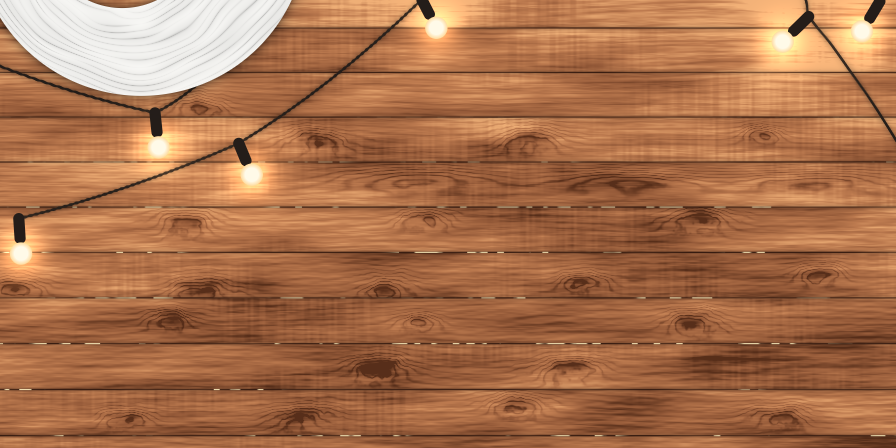
Write a Shadertoy shader that draws this texture.

```glsl
// Stained plank wall with a white cable coil and a string of warm glowing bulbs.

// Lengths are canvas heights; y runs down from the top edge.
const vec3 WOOD_DARK = vec3(.34, .18, .10);
const vec3 WOOD_MID = vec3(.58, .35, .22);
const vec3 WOOD_LIGHT = vec3(.74, .48, .31);
const vec3 WOOD_PALE = vec3(.93, .68, .46);
const vec3 GLOW = vec3(1., .7, .4);
const vec3 RUBBER = vec3(.14, .115, .10);
const float FIRST_SEAM = .0625;
const float PLANK = .099;
const float PLANK_GROWTH = .000234;
const float RINGS = 75.;
const float BULB_RADIUS = .025;
const float SOCKET_RADIUS = .0125;
const float WIRE_RADIUS = .0027;
const vec3 COIL_OUTER = vec3(.315, -.157, .371); // centre, radius
const vec3 COIL_INNER = vec3(.273, -.159, .177);

const vec2 KNOTS[24] = vec2[24](
  vec2(.86, .641), vec2(.455, .645), vec2(1.302, .625), vec2(.03, .636),
  vec2(1.825, .61), vec2(.415, .49), vec2(.95, .487), vec2(1.557, .484),
  vec2(.385, .71), vec2(.925, .718), vec2(1.542, .716), vec2(.846, .82),
  vec2(1.263, .82), vec2(.287, .93), vec2(.665, .93), vec2(1.146, .90),
  vec2(1.74, .925), vec2(.703, .31), vec2(1.185, .307), vec2(1.69, .30),
  vec2(.45, .235), vec2(.92, .398), vec2(1.41, .402), vec2(1.82, .404));

// Bulb centre, then far end of its socket
const vec4 LAMPS[6] = vec4[6](
  vec4(.974, .062, .942, 0.), vec4(1.747, .093, 1.805, .037),
  vec4(1.924, .07, 1.964, .003), vec4(.354, .329, .346, .252),
  vec4(.562, .39, .533, .32), vec4(.047, .566, .042, .488));

float hash(vec2 p) { return fract(sin(dot(p, vec2(127.1, 311.7))) * 43758.5453); }

float noise(vec2 p) {
  vec2 i = floor(p), f = fract(p);
  f = f * f * (3. - 2. * f);
  return mix(mix(hash(i), hash(i + vec2(1, 0)), f.x),
    mix(hash(i + vec2(0, 1)), hash(i + 1.), f.x), f.y);
}

float fbm(vec2 p) {
  float sum = 0., amp = .53;
  for (int i = 0; i < 4; i++) { sum += amp * noise(p); p = p * 2.03 + 7.3; amp *= .5; }
  return sum;
}

float cover(float d) { return clamp(.5 - d * iResolution.y, 0., 1.); }

float plankRow(float y) {
  float disc = PLANK * PLANK + 4. * PLANK_GROWTH * (y - FIRST_SEAM);
  return (sqrt(disc) - PLANK) / (2. * PLANK_GROWTH);
}

float segment(vec2 p, vec2 a, vec2 b) {
  vec2 ab = b - a;
  return length(p - a - ab * clamp(dot(p - a, ab) / dot(ab, ab), 0., 1.));
}

// Sagging twisted wire between two points
float wire(vec2 p, vec2 a, vec2 b, float sag) {
  float d = 1.;
  vec2 last = a;
  for (int i = 1; i <= 8; i++) {
    float t = float(i) / 8.;
    vec2 next = mix(a, b, t) + vec2(0., 4. * sag * t * (1. - t));
    d = min(d, segment(p, last, next));
    last = next;
  }
  return d - WIRE_RADIUS - .0006 * sin(420. * (p.x - p.y * .6));
}

vec3 wood(vec2 p, float warmth) {
  float row = plankRow(p.y), plank = floor(row), seed = hash(vec2(plank, 3.));
  vec2 q = p + vec2(seed * 37., plank * 5.);
  // Knots bend the rings of their own plank
  float lift = 0., core = 0., broad = plank == 3. ? 1. : 0.;
  vec2 wobble = vec2(fbm(q * 22.), fbm(q * 22. + 9.)) - .5;
  for (int i = 0; i < 24; i++) {
    vec2 k = KNOTS[i];
    if (floor(plankRow(k.y)) != plank) continue;
    float age = hash(k);
    vec2 size = mix(vec2(.06, .027) * (.75 + .5 * age), vec2(.17, .028), broad);
    vec2 d = (p - k) / size + wobble * (.9 - .6 * broad);
    lift += exp(-dot(d, d));
    core += exp(-dot(d, d) * 5.) * (.5 + .5 * age) * (1. - .9 * broad);
  }
  // Rings, stains, streaks, fibres and saw marks
  float phase = p.y * RINGS + lift * 4. + 3.5 * fbm(q * vec2(1.8, 9.));
  float ring = pow(.5 + .5 * sin(6.2832 * phase), 3.) - .31;
  float stain = fbm(q * vec2(3.5, 11.)) - .5;
  float streak = fbm(q * vec2(5., 65.)) - .5;
  float fibre = noise(q * vec2(16., 250.)) + noise(q * vec2(45., 420.)) - 1.;
  float saw = (noise(q * vec2(150., 9.)) - .5) * smoothstep(.4, .75, noise(q * vec2(5., 8.)));
  float tone = .55 + stain + .5 * streak + .13 * (fibre + saw + seed - .5);
  tone += .4 * warmth - .08 * p.y - ring * (.13 + .22 * min(lift, 1.));
  tone = clamp(tone - .6 * core - .06 * lift, 0., 1.) * 3.;
  vec3 col = mix(WOOD_DARK, WOOD_MID, min(tone, 1.));
  col = mix(col, WOOD_LIGHT, clamp(tone - 1., 0., 1.));
  col = mix(col, WOOD_PALE, clamp(tone - 2., 0., 1.));
  // Uneven dark gaps with scattered flecks of daylight
  float line = floor(row + .5), gap = abs(row - line) * PLANK;
  float depth = .45 + .5 * noise(vec2(p.x * 9., line * 7.));
  col *= 1. - .25 * exp(-gap / .004);
  col = mix(col, vec3(.2, .1, .06), depth * cover(gap - .0014));
  float fleck = smoothstep(.55, .75, noise(vec2(p.x * 60., line * 9.)))
    * smoothstep(.4, .6, noise(vec2(p.x * 6., line * 4.))) * smoothstep(.2, .55, p.y);
  return mix(col, vec3(.93, .86, .68), fleck * cover(gap - .0012));
}

void mainImage(out vec4 fragColor, in vec2 fragCoord) {
  vec2 p = vec2(fragCoord.x, iResolution.y - fragCoord.y) / iResolution.y;
  float warmth = 0., halo = 0., bulb = 1., socket = 1.;
  for (int i = 0; i < 6; i++) {
    vec2 c = LAMPS[i].xy, end = LAMPS[i].zw;
    float r = length(p - c);
    warmth += exp(-r / .13);
    halo += exp(-r * r / .0022) + .25 * exp(-r / .07);
    bulb = min(bulb, r - BULB_RADIUS);
    socket = min(socket, segment(p, c + normalize(end - c) * .034, end) - SOCKET_RADIUS);
  }
  vec3 col = wood(p, warmth);

  // Wires and their soft shadow
  vec2 left = LAMPS[3].zw, mid = LAMPS[4].zw, right = LAMPS[1].zw;
  float cord = min(wire(p, LAMPS[5].zw, mid, .012), wire(p, mid, vec2(.935, .005), .018));
  cord = min(cord, wire(p, vec2(-.02, .14), left, .008));
  cord = min(cord, wire(p, left, vec2(.5, .13), .012));
  cord = min(cord, wire(p, right, vec2(2.01, .33), -.012));
  cord = min(cord, wire(p, vec2(1.797, -.01), right, 0.));
  col *= 1. - .25 * exp(-max(cord, 0.) / .005);
  col = mix(col, RUBBER, cover(cord));

  // Coil strands packed between two offset circles
  vec2 arm = p - COIL_OUTER.xy;
  float outer = length(arm) - COIL_OUTER.z;
  float inner = length(p - COIL_INNER.xy) - COIL_INNER.z;
  float coil = max(outer, -inner), angle = atan(arm.x, arm.y);
  float depth = inner / max(inner - outer, .01);
  float strand = depth * 13. + 2. * noise(vec2(angle * 2.5, depth * 4.));
  float groove = pow(abs(2. * fract(strand) - 1.), 5.);
  float shade = .97 - .2 * groove * noise(vec2(angle * 4., floor(strand + .5)));
  shade -= .06 * noise(vec2(angle * 3., strand));
  col *= 1. - .4 * exp(-max(coil, 0.) / .012);
  col = mix(col, shade * vec3(1., .998, .988), cover(coil));

  // Lamps
  col += GLOW * halo * .42 * (1. - .5 * cover(coil));
  col = mix(col, RUBBER, cover(socket));
  vec3 glass = mix(vec3(1., .86, .62), vec3(1., .98, .91), clamp(-bulb / .01, 0., 1.));
  col = mix(col, glass, cover(bulb));
  fragColor = vec4(clamp(col, 0., 1.), 1.);
}
```
